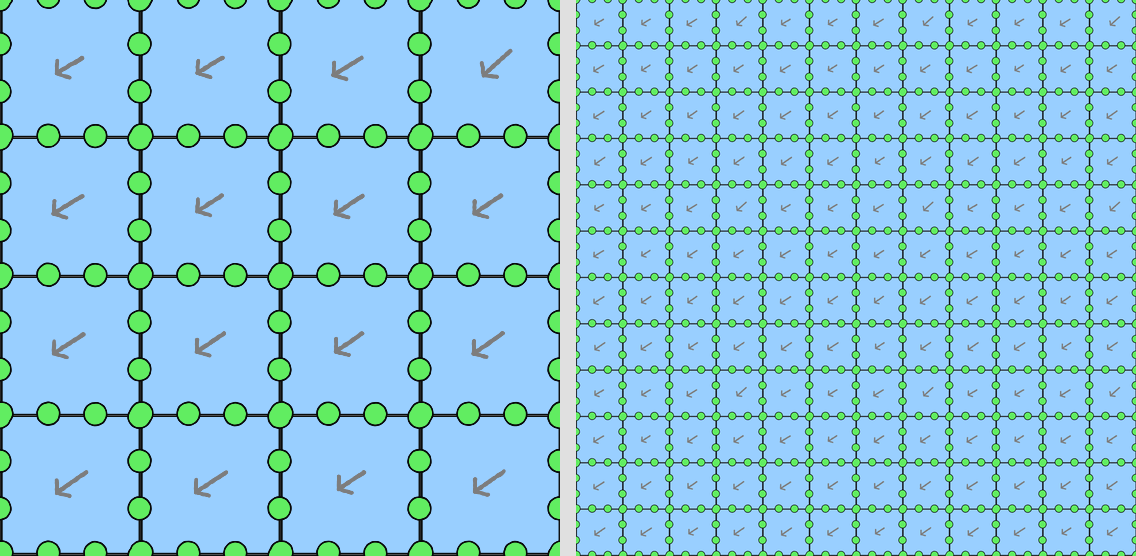
Left: one tile. Right: repeated 3 by 3.
A WebGL 2 fragment shader for this pattern:

```glsl
#version 300 es
precision highp float;
// Tiled blue square cells edged with beaded black lines, each holding a hand-drawn grey arrow.

uniform vec2 u_resolution;
out vec4 fragColor;

const float REPEATS = 4.0;
const vec2 CELL = vec2(192.0, 190.5);   // design units per cell
const float GRID_LIFT = 2.0;            // grid height above the lower edge
const float NOISE_PERIOD = 128.0;       // noise lattice cells across the canvas

const vec3 SKY = vec3(0.60, 0.81, 1.00);
const vec3 INK = vec3(0.03, 0.04, 0.04);
const vec3 BEAD_GREEN = vec3(0.38, 0.93, 0.38);
const vec3 ARROW_GREY = vec3(0.49);
const vec3 STREAK_GREY = vec3(0.36);

const float BEAD_RADIUS = 16.7;
const float OUTLINE = 2.4;

float hash(vec2 p) {
    return fract(sin(dot(p, vec2(127.1, 311.7))) * 43758.55);
}

vec2 gradientAt(vec2 lattice) {
    float a = 6.28318 * hash(mod(lattice, NOISE_PERIOD));
    return vec2(cos(a), sin(a));
}

// Gradient noise that wraps at the canvas edges
float gradientNoise(vec2 p) {
    vec2 i = floor(p), f = fract(p);
    vec2 w = f * f * f * (f * (f * 6.0 - 15.0) + 10.0);
    vec2 e = vec2(1.0, 0.0);
    float low = mix(dot(gradientAt(i), f), dot(gradientAt(i + e.xy), f - e.xy), w.x);
    float high = mix(dot(gradientAt(i + e.yx), f - e.yx), dot(gradientAt(i + e.xx), f - e.xx), w.x);
    return mix(low, high, w.y);
}

float coverage(float dist, float pixel) {
    return 1.0 - smoothstep(-0.5 * pixel, 0.5 * pixel, dist);
}

// Shortest offset to a point that recurs in every cell
vec2 wrappedOffset(vec2 p, vec2 center) {
    vec2 d = p - center;
    return d - CELL * round(d / CELL);
}

float segmentDistance(vec2 p, vec2 a, vec2 b, float halfWidth) {
    vec2 ab = b - a;
    float t = clamp(dot(p - a, ab) / dot(ab, ab), 0.0, 1.0);
    return length(p - a - ab * t) - halfWidth;
}

vec2 heading(float angle) {
    return vec2(cos(angle), sin(angle));
}

// Three beads per cell edge; the two at a corner merge into one blob
float beadDistance(vec2 p) {
    float d = 1e5;
    for (int i = 0; i < 3; i++) {
        float k = float(i);
        vec2 across = vec2(2.0 + 64.4 * k, 3.0 - 0.5 * k);
        vec2 upward = vec2(-0.7, -1.8 + 65.0 * k);
        d = min(d, length(wrappedOffset(p, across)));
        d = min(d, length(wrappedOffset(p, upward)));
    }
    return d - BEAD_RADIUS;
}

// Arrow whose place, length and slope vary from cell to cell
float arrowDistance(vec2 p, vec2 id) {
    float steep = step(5.5, id.x + id.y);   // the top right arrow
    vec2 jitter = vec2(hash(id + 3.1), hash(id + 8.7)) - 0.5;
    vec2 tail = vec2(116.5 - 1.8 * id.y, 113.0 - 1.2 * id.y) + jitter * vec2(4.0, 2.0);
    tail = mix(tail, vec2(124.0, 119.0), steep);
    float angle = mix(0.61 - 0.02 * id.y + 0.06 * (hash(id + 5.3) - 0.5), 0.74, steep);
    float len = mix(mix(40.0, 50.0, hash(id + 1.9)), 50.0, steep);

    vec2 tip = tail - heading(angle) * len;
    float d = segmentDistance(p, tail, tip, 3.0);
    d = min(d, segmentDistance(p, tip, tip + heading(angle + 0.95) * 17.0, 2.7));
    return min(d, segmentDistance(p, tip, tip + heading(angle - 0.86) * 18.5, 2.7));
}

vec3 paintLine(vec3 base, float offset, float halfWidth, vec3 streak, float pixel) {
    base = mix(base, INK, coverage(abs(offset) - halfWidth, pixel));
    return mix(base, streak, coverage(abs(offset + 0.5) - 0.6, pixel));
}

void main() {
    vec2 uv = gl_FragCoord.xy / u_resolution;
    float pixel = REPEATS * CELL.x / u_resolution.x;
    vec2 grid = uv * REPEATS - vec2(0.0, GRID_LIFT / CELL.y);
    vec2 id = mod(floor(grid), REPEATS);
    vec2 p = fract(grid) * CELL;
    float wobble = gradientNoise(uv * NOISE_PERIOD);

    // Arrow
    vec3 color = mix(SKY, ARROW_GREY, coverage(arrowDistance(p, id) + 1.1 * wobble, pixel));

    // Grid lines with a worn streak
    vec2 toLine = wrappedOffset(p, vec2(0.8, 0.3));
    color = paintLine(color, toLine.y, 2.2, STREAK_GREY, pixel);
    color = paintLine(color, toLine.x, 2.8, STREAK_GREY * 0.55, pixel);

    // Outlined beads
    float bead = beadDistance(p) + 0.5 * wobble;
    color = mix(color, INK, coverage(bead, pixel));
    color = mix(color, BEAD_GREEN, coverage(bead + OUTLINE, pixel));

    fragColor = vec4(color, 1.0);
}
```
